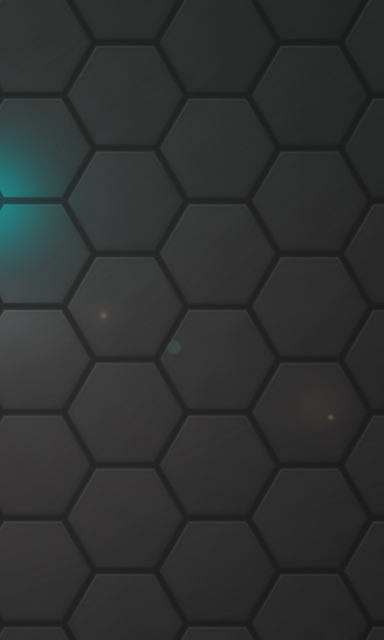
A Shadertoy shader for this background:

```glsl
vec2 hash2(vec2 p) {
    vec3 h = fract(p.xyx * vec3(0.1031, 0.103, 0.0973));
    h += dot(h, h.yzx + 33.33);
    return fract((h.xx + h.yz) * h.zy);
}

float cornerSlope(vec2 corner, vec2 offset) {
    return dot(hash2(corner) * 2.0 - 1.0, offset);
}

float gradientNoise(vec2 p) {
    vec2 i = floor(p), f = fract(p);
    vec2 u = f * f * f * (f * (f * 6.0 - 15.0) + 10.0);
    vec2 e = vec2(1, 0);
    return mix(mix(cornerSlope(i, f), cornerSlope(i + e.xy, f - e.xy), u.x),
               mix(cornerSlope(i + e.yx, f - e.yx), cornerSlope(i + 1.0, f - 1.0), u.x), u.y);
}

// Offset from the centre of the nearest flat-topped hexagon, one unit tall
vec2 hexLocal(vec2 q) {
    vec2 period = vec2(1.7320508, 1.0);
    vec2 a = mod(q, period) - 0.5 * period;
    vec2 b = mod(q + 0.5 * period, period) - 0.5 * period;
    return dot(a, a) < dot(b, b) ? a : b;
}

float glow(vec2 offset, vec2 radius) {
    offset /= radius;
    return exp(-dot(offset, offset));
}

void mainImage(out vec4 fragColor, in vec2 fragCoord) {
    vec2 p = fragCoord / iResolution.y;
    vec2 size = vec2(0.1665, 0.1651);
    float pixel = 1.0 / (iResolution.y * size.y);

    // Hexagon grid and distance inward from each border
    vec2 q = (p - vec2(0.3395, 0.769)) / size;
    vec2 local = hexLocal(q);
    vec2 id = floor((q - local) * 2.0 + 0.5);
    vec2 a = abs(local);
    float inset = 0.5 - max(a.y, a.x * 0.8660254 + a.y * 0.5);
    float plate = smoothstep(0.034 - pixel, 0.034 + pixel, inset);

    // Broad light from the left, fading to the right
    float light = 0.138 + 0.105 * glow(p - vec2(0.0, 0.52), vec2(0.48, 0.56));
    vec3 tint = mix(vec3(1.02, 0.99, 1.0), vec3(0.98, 1.01, 1.0), smoothstep(0.35, 0.8, p.y));

    // Plate shading, brushed scratches and grain
    float shade = light * (1.0 + 0.1 * local.y - 0.05 * local.x);
    shade += 0.006 * (hash2(id + 40.0).x - 0.5);
    float angle = 0.3 + 0.6 * hash2(id + 70.0).y;
    vec2 brushed = mat2(cos(angle), -sin(angle), sin(angle), cos(angle)) * p;
    shade += 0.008 * gradientNoise(brushed * vec2(9.0, 130.0) + id * 7.0);
    shade += 0.008 * gradientNoise(p * 22.0);
    shade *= 0.94 + 0.06 * smoothstep(0.03, 0.1, inset);

    // Lit rim on the upper left edges
    float facing = smoothstep(0.1, 0.9, dot(normalize(local + 1e-4), vec2(-0.4, 0.92)));
    float rim = 1.0 - smoothstep(0.004, 0.006 + 1.5 * pixel, abs(inset - 0.042));
    shade += 0.035 * rim * facing;

    // Recessed groove with a darker core
    float groove = light * (0.66 + 0.1 * smoothstep(0.008, 0.034, inset)) + 0.006;
    vec3 color = tint * mix(groove, shade, plate);

    // Teal light spilling over the left edge
    float teal = glow(p - vec2(-0.02, 0.685), vec2(0.085, 0.085));
    float haze = glow(p - vec2(0.0, 0.66), vec2(0.18, 0.19));
    float spill = mix(0.35, 1.0, plate);
    color = mix(color, vec3(0.1, 0.54, 0.55), 0.9 * teal * spill);
    color += vec3(0.0, 0.025, 0.027) * haze * spill;
    color += 0.045 * glow(p - vec2(0.0, 0.5), vec2(0.1, 0.07)) * plate;

    // Faint lens flares
    vec3 amber = vec3(1.0, 0.75, 0.4);
    color += amber * 0.14 * glow(p - vec2(0.162, 0.507), vec2(0.005));
    color += amber * 0.03 * glow(p - vec2(0.162, 0.507), vec2(0.02));
    color += amber * 0.2 * glow(p - vec2(0.517, 0.348), vec2(0.004));
    color += amber * 0.04 * glow(p - vec2(0.498, 0.364), vec2(0.04));
    float disc = 1.0 - smoothstep(0.008, 0.013, length(p - vec2(0.272, 0.457)));
    color += vec3(0.01, 0.065, 0.055) * disc;

    color += 0.007 * gradientNoise(p * 230.0);
    fragColor = vec4(color, 1.0);
}
```
